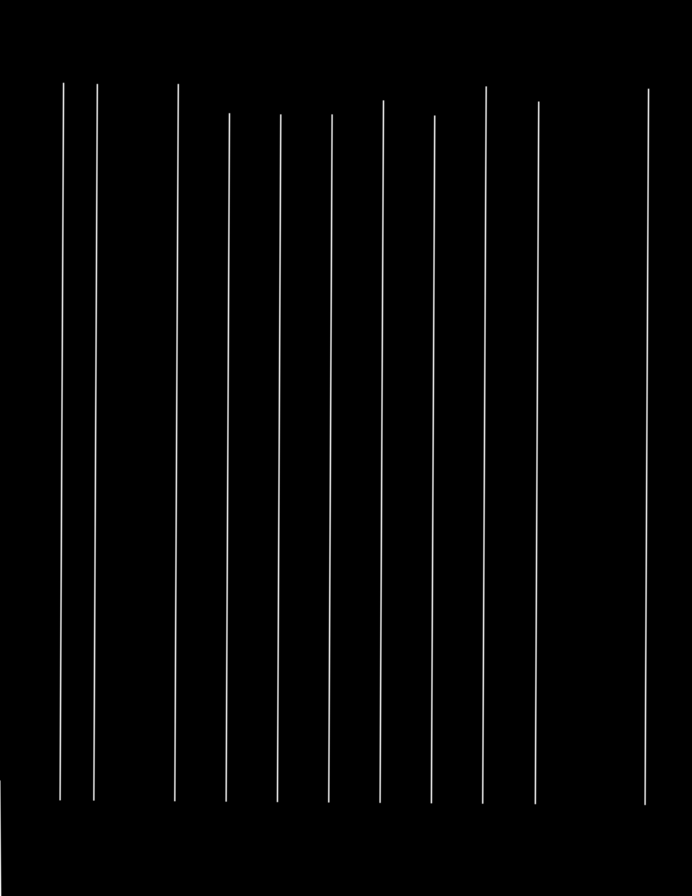
A Shadertoy shader for this pattern:

```glsl
#define RULE_WIDTH 0.00202
#define LEAN 0.0063
#define BASE_LEFT 0.1073
#define BASE_TILT 0.0062
#define COLUMN_START 0.2551
#define COLUMN_PITCH 0.07416
#define SLIVER_TOP 0.129
#define SLIVER_WIDTH 0.0018
#define SOFTNESS 1.0

const vec3 INK = vec3(1.0);
const vec3 PAPER = vec3(0.0);
const int COLUMNS = 7;

// Upper ends of the evenly spaced rules
const float columnTop[COLUMNS] = float[](
    0.9063, 0.8737, 0.8724, 0.8724, 0.888, 0.8711, 0.9036);

// Outer rules: x at mid height, upper end
const vec2 outerRule[4] = vec2[](
    vec2(0.0893, 0.9076), vec2(0.1381, 0.9063),
    vec2(0.7761, 0.8867), vec2(0.9347, 0.901));

// Antialiased step, positive distance is inside
float inside(float dist, float pixel) {
    float r = SOFTNESS * pixel;
    return smoothstep(-r, r, dist);
}

// Thin leaning rule that keeps its total light when narrower than a pixel
float rule(vec2 uv, float midX, float top, vec2 pixel) {
    float x = uv.x - midX - LEAN * (uv.y - 0.5);
    float halfWidth = 0.5 * RULE_WIDTH;
    float across = inside(x + halfWidth, pixel.x) - inside(x - halfWidth, pixel.x);
    float bottom = BASE_LEFT - BASE_TILT * midX;
    return across * inside(uv.y - bottom, pixel.y) * inside(top - uv.y, pixel.y);
}

// Tapering strip along the lower left border
float sliver(vec2 uv, vec2 pixel) {
    float edge = SLIVER_WIDTH * mix(1.0, 0.35, clamp(uv.y / SLIVER_TOP, 0.0, 1.0));
    return inside(edge - uv.x, pixel.x) * inside(SLIVER_TOP - uv.y, pixel.y);
}

void mainImage(out vec4 fragColor, in vec2 fragCoord) {
    vec2 pixel = 1.0 / iResolution.xy;
    vec2 uv = fragCoord * pixel;
    float ink = sliver(uv, pixel);

    // Regular columns
    for (int i = 0; i < COLUMNS; i++) {
        float midX = COLUMN_START + COLUMN_PITCH * float(i);
        ink = max(ink, rule(uv, midX, columnTop[i], pixel));
    }

    // Outer rules
    for (int i = 0; i < 4; i++) {
        ink = max(ink, rule(uv, outerRule[i].x, outerRule[i].y, pixel));
    }

    fragColor = vec4(mix(PAPER, INK, ink), 1.0);
}
```
